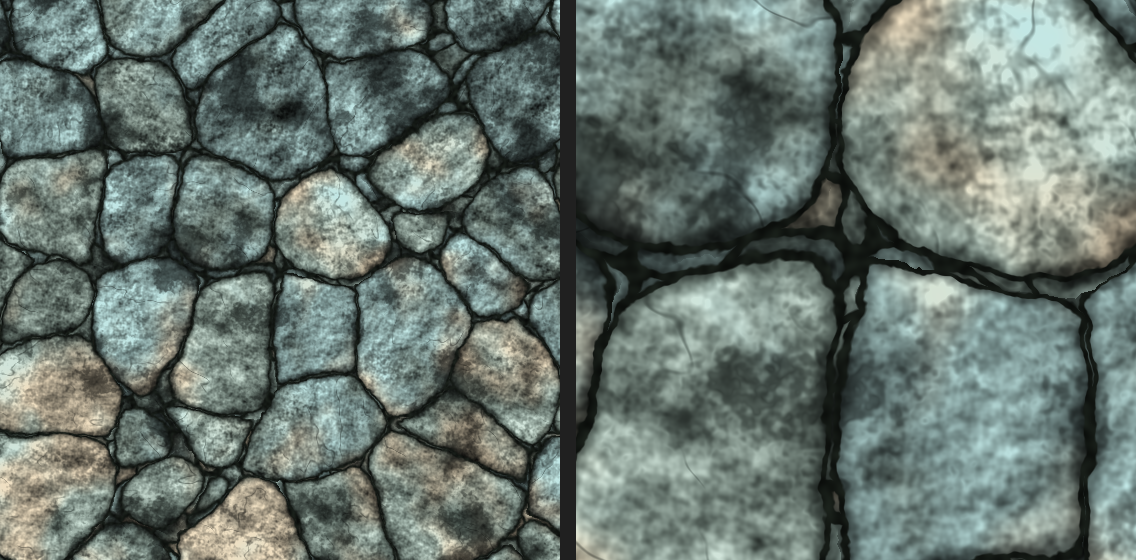
Left, the full canvas; right, a detail of the centre.
A WebGL 2 fragment shader for this texture:

```glsl
#version 300 es
precision highp float;
// A rough wall of grey-green field stones with dark open joints.
// A weighted Voronoi packing gives large and small angular stones, a finer one
// fills the gaps with chips; layered gradient noise weathers the faces.

uniform vec2 u_resolution;
out vec4 fragColor;

const float STONES = 5.8;         // packing cells per canvas height
const float CHIPS = 4.0;          // chip cells per stone cell
const float SIZE_SPREAD = 0.75;   // difference between big and small stones
const float JOINT = 0.022;        // half width of a joint, in stone cells
const float GRAIN = 125.0;        // fine grain per canvas height
const vec2 LIGHT = vec2(-0.45, 0.89);
const vec3 COOL_DARK = vec3(0.90, 1.08, 0.99);
const vec3 COOL_LIGHT = vec3(0.96, 1.035, 0.995);
const vec3 TEAL = vec3(0.85, 1.06, 1.07);
const vec3 OCHRE = vec3(1.13, 1.01, 0.85);
const vec3 JOINT_COLOR = vec3(0.070, 0.088, 0.072);

vec2 hash2(vec2 p) {
  vec3 q = fract(vec3(p.xyx) * vec3(0.1031, 0.1030, 0.0973));
  q += dot(q, q.yzx + 33.33);
  return fract((q.xx + q.yz) * q.zy);
}

vec2 gradient(vec2 cell) {
  float angle = 6.2832 * hash2(cell + 71.0).x;
  return vec2(cos(angle), sin(angle));
}

float noise(vec2 p) {
  vec2 i = floor(p), f = p - i;
  vec2 u = f * f * f * (f * (f * 6.0 - 15.0) + 10.0);
  vec2 e = vec2(1.0, 0.0);
  float low = mix(dot(gradient(i), f), dot(gradient(i + e), f - e), u.x);
  float high = mix(dot(gradient(i + e.yx), f - e.yx), dot(gradient(i + 1.0), f - 1.0), u.x);
  return mix(low, high, u.y);
}

float fbm(vec2 p, int octaves) {
  float sum = 0.0, amp = 1.0;
  for (int i = 0; i < octaves; i++) {
    sum += amp * noise(p);
    p = mat2(1.6, 1.2, -1.2, 1.6) * p + 17.3;
    amp *= 0.55;
  }
  return sum;
}

float smoothMin(float a, float b, float k) {
  float h = max(k - abs(a - b), 0.0) / k;
  return min(a, b) - 0.25 * h * h * k;
}

struct Stone { vec2 id; vec2 offset; float edge; };

// Seed position in xy, squared-distance bonus in z
vec3 seed(vec2 cell) {
  return vec3(cell + 0.1 + 0.8 * hash2(cell), SIZE_SPREAD * hash2(cell + 37.0).x);
}

// Nearest weighted seed, then the rounded distance to its straight borders
Stone pack(vec2 p) {
  vec2 base = floor(p), id = base;
  vec3 own = vec3(0.0);
  float best = 1e5;
  for (int k = 0; k < 25; k++) {
    vec2 cell = base + vec2(k % 5 - 2, k / 5 - 2);
    vec3 s = seed(cell);
    float power = dot(p - s.xy, p - s.xy) - s.z;
    if (power < best) { best = power; own = s; id = cell; }
  }
  float rounding = mix(0.05, 0.34, hash2(id + 11.0).y);
  float edge = 1.0;
  for (int k = 0; k < 25; k++) {
    vec3 s = seed(base + vec2(k % 5 - 2, k / 5 - 2));
    float apart = length(s.xy - own.xy);
    if (apart < 0.001) continue;
    float power = dot(p - s.xy, p - s.xy) - s.z;
    edge = smoothMin(edge, 0.5 * (power - best) / apart, rounding);
  }
  return Stone(id, p - own.xy, edge);
}

// Weathered face: d is the distance to the rim, in stone cells
vec3 stoneFace(vec2 uv, Stone stone, float d) {
  vec2 rnd = hash2(stone.id + 5.0);
  float angle = 6.2832 * rnd.x;
  mat2 turn = mat2(cos(angle), sin(angle), -sin(angle), cos(angle));
  vec2 local = uv + rnd * 9.0;
  vec2 along = turn * local * vec2(1.0, 1.0);
  float grain = noise(local * GRAIN) + 0.6 * noise(local * GRAIN * 1.9);
  float mottle = fbm(local * 9.0, 4);
  float streak = fbm(along * vec2(13.0, 34.0), 4);

  // Relief lit from above, with a bevel along the rim
  float relief = fbm(local * 26.0, 4) - fbm(local * 26.0 + LIGHT * 0.13, 4);
  float bevel = dot(normalize(stone.offset + 1e-4), LIGHT) * (1.0 - smoothstep(0.0, 0.13, d));
  float tone = 0.53 + 0.17 * (rnd.y - 0.5) + 0.23 * mottle + 0.24 * streak;
  tone += 0.34 * relief + 0.17 * grain + 0.07 * bevel - 0.06 * (uv.y - 0.5);

  // Pale lichen, dark crumbly stains and hairline cracks
  float lichen = smoothstep(0.1, 0.45, fbm(local * 7.0 + 31.0, 4) + 0.25 * grain);
  float stain = smoothstep(0.1, 0.5, fbm(uv * 8.0 + 53.0, 5) + 0.3 * grain - 0.45 * d + 0.08);
  float crack = 1.0 - smoothstep(0.0, 0.035, abs(fbm(along * vec2(5.0, 9.0) + 7.0, 4)));
  tone += 0.16 * lichen;
  tone *= 1.0 - 0.58 * stain;
  tone *= 1.0 - 0.3 * crack * smoothstep(-0.1, 0.25, mottle);
  tone *= mix(0.5, 1.0, smoothstep(-0.01, 0.06, d));
  tone = clamp(tone, 0.05, 0.86);

  // Cool grey, some teal stones, ochre mostly low on the wall
  vec3 tint = mix(COOL_DARK, COOL_LIGHT, tone);
  tint = mix(tint, TEAL, 0.7 * smoothstep(0.1, 0.9, rnd.x + 0.7 * mottle + 0.5 * (uv.y - 0.6)));
  float warmth = fbm(local * 6.0 + 83.0, 3) + 0.6 * (rnd.y - 0.5) + 0.8 * (0.4 - uv.y);
  return tone * mix(tint, OCHRE, 0.8 * smoothstep(0.0, 0.7, warmth));
}

void main() {
  vec2 uv = gl_FragCoord.xy / u_resolution.y;
  float soft = 1.2 * STONES / u_resolution.y;

  // Uneven outlines from a broad and a fine warp
  vec2 p = uv * STONES + 3.0;
  p += 0.13 * vec2(noise(p * 1.3), noise(p * 1.3 + 40.0));
  p += 0.032 * vec2(fbm(p * 6.0, 4), fbm(p * 6.0 + 90.0, 4));

  Stone stone = pack(p);
  float d = stone.edge - JOINT * (1.0 + 1.3 * noise(p * 2.1 + 15.0));
  Stone chip = pack(p * CHIPS + 60.0);
  float chipD = min(chip.edge / CHIPS - 0.014, -d - 0.022);

  vec3 color = JOINT_COLOR * (1.0 + 0.9 * noise(uv * GRAIN));
  color = mix(color, stoneFace(uv, chip, chipD) * 0.85, smoothstep(-soft, soft, chipD));
  color = mix(color, stoneFace(uv, stone, d), smoothstep(-soft, soft, d));
  fragColor = vec4(color, 1.0);
}
```
